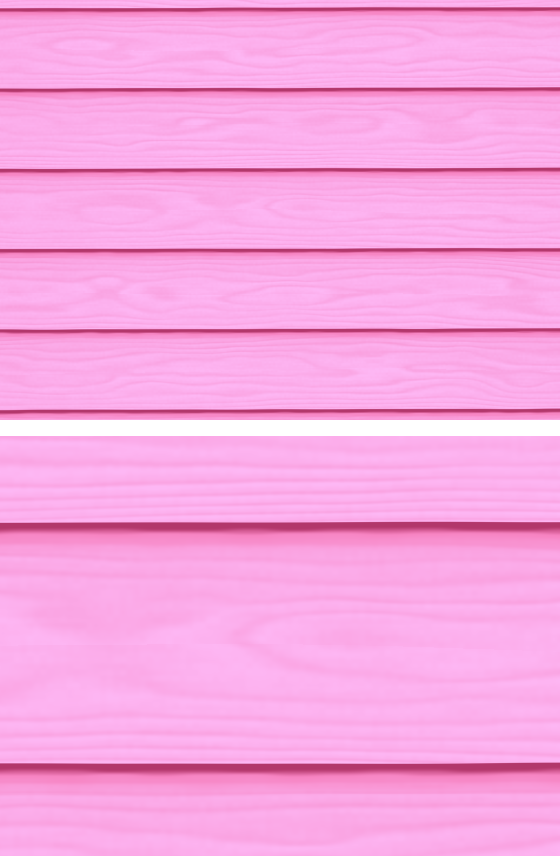
Top: the whole. Bottom: its middle third, enlarged.
Reproduce this texture procedurally as a Shadertoy shader.

```glsl
// Pink painted lap siding: five wide horizontal boards with embossed wood grain.
// Each board folds a warped contour field about its heart line to form grain
// loops, and a soft shadow hangs below the dark lip of the board above it.
#define PITCH 0.1913        // board height, in canvas heights
#define FIRST_LIP 0.0200    // distance of the first lip from the top
#define TILT 0.0020         // slight rise of the lips to the right
#define RINGS 25.0          // grain lines per board near its edges
#define WARP 3.4            // strength of the grain distortion
#define GRAIN 0.62          // grain contrast
#define LIGHT vec3(0.992, 0.706, 0.945)
#define PINK  vec3(0.978, 0.630, 0.875)
#define ROSE  vec3(0.965, 0.500, 0.745)
#define DARK  vec3(0.700, 0.215, 0.420)

float hash(vec2 p) {
    vec3 q = fract(vec3(p.xyx) * 0.1031);
    q += dot(q, q.yzx + 33.33);
    return fract((q.x + q.y) * q.z);
}

float noise(vec2 p) {
    vec2 i = floor(p), f = fract(p);
    f = f * f * f * (f * (f * 6.0 - 15.0) + 10.0);
    return mix(mix(hash(i), hash(i + vec2(1, 0)), f.x),
               mix(hash(i + vec2(0, 1)), hash(i + vec2(1, 1)), f.x), f.y);
}

float fbm(vec2 p) {
    float sum = 0.0, amp = 0.5;
    for (int i = 0; i < 3; i++) {
        sum += amp * noise(p);
        p = p * 2.03 + 7.1;
        amp *= 0.42;
    }
    return sum;
}

// Grain height around zero: x along the board, y from its top (0) to bottom (1)
float woodGrain(vec2 p, float row) {
    vec2 seed = vec2(row * 17.3 + 40.0, row * 9.7 + 20.0);
    float heart = 0.52 + 0.12 * (hash(seed) - 0.5)
                + 0.16 * (noise(vec2(p.x * 2.2, 3.0) + seed) - 0.5);
    float c = p.y - heart;
    float calm = 1.0 - 0.65 * smoothstep(0.15, 0.5, abs(c));
    float phase = RINGS * c * c
                + WARP * calm * fbm(vec2(p.x * 4.5, p.y * 3.2) + seed);

    // Narrow creases with a lit flank, faded where too fine to resolve
    float wave = sin(6.2832 * phase);
    float crease = pow(0.5 + 0.5 * wave, 3.0) - 0.31;
    float flank = 0.25 * cos(6.2832 * phase) * sign(c);
    float visible = 1.0 - smoothstep(0.28, 0.60, fwidth(phase));
    float strength = 0.35 + 0.9 * noise(vec2(p.x * 5.0, p.y * 7.0) + seed * 2.0);
    return (crease + flank) * strength * visible;
}

void mainImage(out vec4 fragColor, in vec2 fragCoord) {
    vec2 p = fragCoord / iResolution.y;
    float aspect = iResolution.x / iResolution.y;

    // Board index and position within the board, counted from the top
    float wobble = 0.0012 * (noise(vec2(p.x * 9.0, floor(p.y / PITCH))) - 0.5);
    float s = (1.0 - p.y - FIRST_LIP + TILT * (p.x - 0.5 * aspect) + wobble) / PITCH;
    float row = floor(s), y = fract(s);
    float pixel = 1.0 / (iResolution.y * PITCH);

    // Embossed grain and fine fibres
    float grain = GRAIN * woodGrain(vec2(p.x, y), row);
    float fibre = noise(vec2(p.x * 28.0, s * 42.0) + 50.0) - 0.5;
    float speckle = noise(p * 190.0) - 0.5;

    // Paint deepens towards the board top and the sides of the canvas
    float side = smoothstep(0.25, 0.5, abs(p.x / aspect - 0.5));
    float depth = 0.26 + 0.50 * (1.0 - smoothstep(0.05, 0.50, y)) + 0.16 * side;
    depth += grain + 0.20 * fibre + 0.16 * speckle;
    vec3 col = mix(LIGHT, PINK, clamp(depth, -0.15, 1.4));

    // Soft shadow below the lip, then the dark lip with its crisp upper edge
    float shadow = 1.0 - smoothstep(0.025, 0.145, y + 0.02 * fibre);
    col = mix(col, ROSE, shadow);
    float lip = 1.0 - smoothstep(0.016, 0.052, y + 0.008 * fibre);
    lip = max(lip, smoothstep(1.0 - 1.5 * pixel, 1.0, y));
    col = mix(col, DARK, lip);

    fragColor = vec4(clamp(col, 0.0, 1.0), 1.0);
}
```
